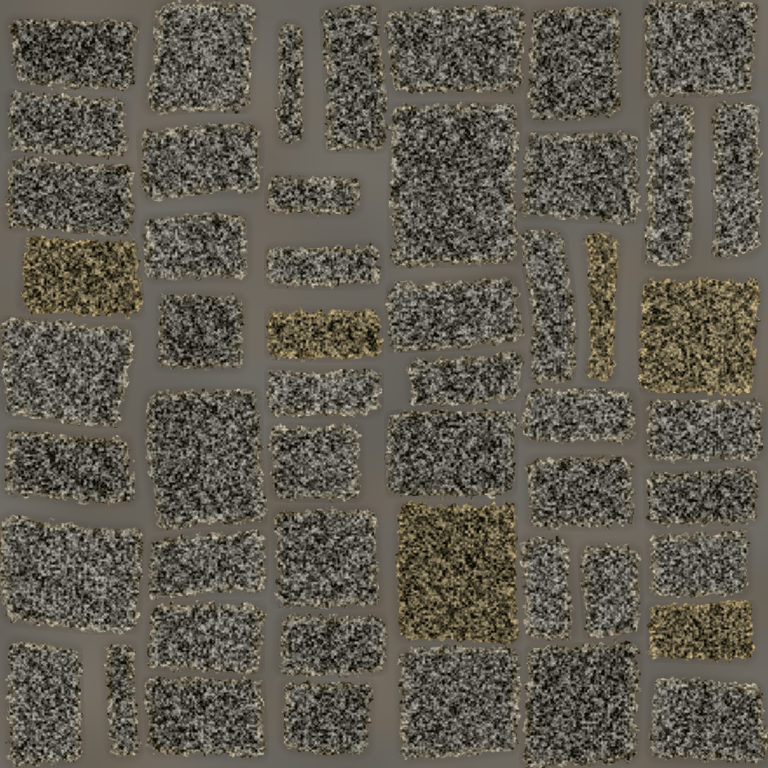
A three.js fragment shader for this texture:

```glsl
varying vec2 vUv;

const int BANDS = 6;
const float COLUMN_JITTER = 0.22;
const float ROW_JITTER = 0.62;
const float MIN_MARGIN = 0.005;
const float MAX_MARGIN = 0.034;
const float CORNER_RADIUS = 0.012;
const float MAX_TILT = 0.05;
const float WARP = 0.02;
const float EDGE_RAGGED = 0.013;
const float EDGE_SOFT = 0.002;
const float RIM_WIDTH = 0.014;
const float GRAIN_SCALE = 270.0;
const float GRAIN_CONTRAST = 0.84;
const float BROWN_SHARE = 0.12;

const vec3 MORTAR = vec3(0.425, 0.405, 0.37);
const vec3 STONE = vec3(0.335, 0.33, 0.297);
const vec3 BROWN_TINT = vec3(1.06, 0.98, 0.8);
const vec3 RIM_GLOW = vec3(0.12, 0.095, 0.055);

float hash(vec2 p) {
  return fract(sin(dot(p, vec2(12.9898, 78.233))) * 43758.5453);
}

float noise(vec2 p) {
  vec2 i = floor(p);
  vec2 f = fract(p);
  f = f * f * (3.0 - 2.0 * f);
  return mix(mix(hash(i), hash(i + vec2(1.0, 0.0)), f.x),
             mix(hash(i + vec2(0.0, 1.0)), hash(i + vec2(1.0, 1.0)), f.x), f.y);
}

// Uneven band around x: lower edge, upper edge, index
vec3 findBand(float x, float seed, float jitter) {
  vec3 band = vec3(0.0, 1.0, 0.0);
  for (int i = 1; i < BANDS; i++) {
    float k = float(i);
    float edge = (k + jitter * (hash(vec2(k, seed)) - 0.5)) / float(BANDS);
    if (x >= edge) {
      band.x = edge;
      band.z = k;
    } else {
      band.y = min(band.y, edge);
    }
  }
  return band;
}

float randomMargin(vec2 id) {
  return mix(MIN_MARGIN, MAX_MARGIN, pow(hash(id), 4.0));
}

// Signed distance to the stone of this cell; id receives its seed
float stoneDistance(vec2 p, out vec2 id) {
  vec3 column = findBand(p.x, 41.0, COLUMN_JITTER);
  vec3 row = findBand(p.y, column.z + 7.3, ROW_JITTER);
  vec2 lo = vec2(column.x, row.x);
  vec2 hi = vec2(column.y, row.y);
  id = vec2(column.z, row.z) + 1.7;

  // Some cells hold two smaller stones
  float choice = hash(id + 3.1);
  float height = hi.y - lo.y;
  bool stacked = height > 0.165 && choice > 0.4;
  bool sideBySide = height > 0.12 && choice < 0.24;
  if (stacked || sideBySide) {
    vec2 axis = stacked ? vec2(0.0, 1.0) : vec2(1.0, 0.0);
    vec2 cut = mix(lo, hi, mix(0.4, 0.6, hash(id + 5.9)));
    if (dot(p - cut, axis) > 0.0) {
      lo = mix(lo, cut, axis);
      id += 20.0;
    } else {
      hi = mix(hi, cut, axis);
    }
  }

  lo += vec2(randomMargin(id + 0.3), randomMargin(id + 0.9));
  hi -= vec2(randomMargin(id + 1.4), randomMargin(id + 2.2));
  float tilt = MAX_TILT * (2.0 * hash(id + 8.5) - 1.0);
  vec2 q = p - 0.5 * (lo + hi);
  q += tilt * vec2(-q.y, q.x);
  vec2 d = abs(q) - 0.5 * (hi - lo) + CORNER_RADIUS;
  return length(max(d, 0.0)) + min(max(d.x, d.y), 0.0) - CORNER_RADIUS;
}

void main() {
  vec2 uv = vUv;
  vec2 bend = vec2(noise(uv * 7.0), noise(uv * 7.0 + 31.0)) - 0.5;
  vec2 id;
  float d = stoneDistance(uv + WARP * bend, id);

  // Ragged outline
  float ragged = 0.6 * noise(uv * 120.0) + 0.4 * noise(uv * 280.0 + 9.0) - 0.5;
  float edge = d + EDGE_RAGGED * ragged;
  float cover = 1.0 - smoothstep(-EDGE_SOFT, EDGE_SOFT, edge);

  // Smooth mortar, slightly shaded beside the stones
  vec3 mortar = MORTAR + 0.05 * (noise(uv * 9.0 + 4.0) - 0.5);
  mortar += vec3(0.02, 0.0, -0.02) * (noise(uv * 14.0 + 17.0) - 0.5);
  mortar -= 0.035 * (1.0 - smoothstep(0.0, 0.012, d));

  // Salt and pepper stone
  float grain = 0.6 * noise(uv * GRAIN_SCALE)
              + 0.4 * noise(uv * GRAIN_SCALE * 1.63 + 53.0) - 0.5;
  float tone = 0.06 * (hash(id + 11.0) - 0.5) + 0.05 * (noise(uv * 28.0) - 0.5);
  vec3 stone = STONE + tone + GRAIN_CONTRAST * grain;
  stone *= mix(vec3(1.0), BROWN_TINT, step(hash(id + 14.2), BROWN_SHARE));
  float rim = smoothstep(-RIM_WIDTH, 0.0, edge);
  stone += RIM_GLOW * rim * (0.4 + noise(uv * 70.0 + 3.0));

  vec3 color = mix(mortar, stone, cover);
  gl_FragColor = vec4(clamp(color, vec3(0.04, 0.04, 0.025), vec3(1.0)), 1.0);
}
```
